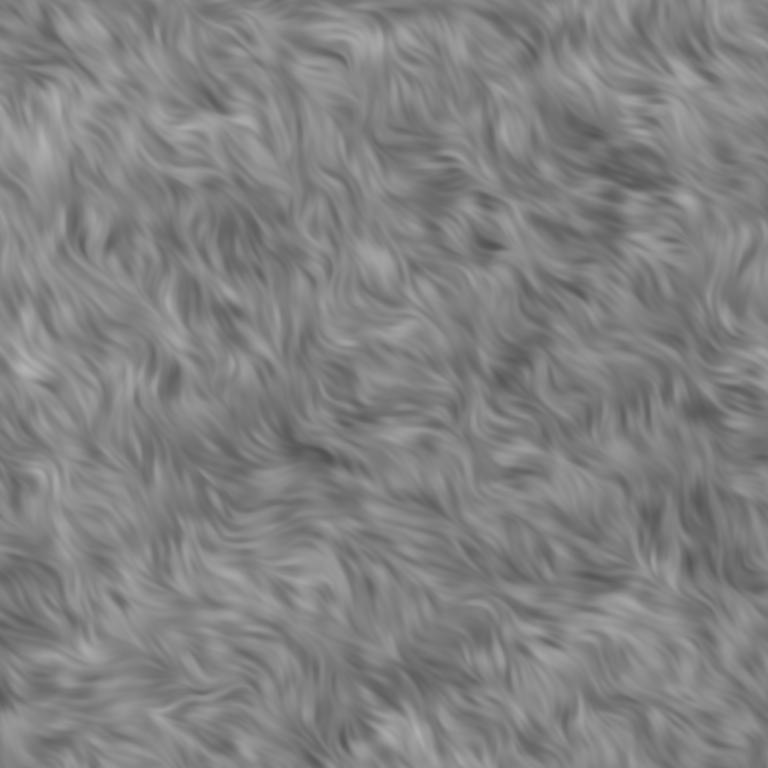
Reproduce this texture procedurally as a WebGL 2 fragment shader.

```glsl
#version 300 es
precision highp float;
precision highp int;
// Soft grey fibrous surface: fine noise is smeared along a curving flow field,
// giving short matted strands that mostly run from upper left to lower right.
// Broad cloudy patches, ragged by the strands, vary the tone underneath.

uniform vec2 u_resolution;
out vec4 fragColor;

// Tone
const float MEAN_GREY = 0.503;
const float FINE_GAIN = 0.105;
const float STRAND_GAIN = 0.074;
const float TUFT_GAIN = 0.050;
const float PATCH_GAIN = 0.038;
const float CLOUD_GAIN = 0.036;
const float DRIFT_GAIN = 0.018;

// Cells per canvas height
const float FINE_SCALE = 128.0;
const float STRAND_SCALE = 67.0;
const float TUFT_SCALE = 33.0;
const float PATCH_SCALE = 16.0;
const float CLOUD_SCALE = 7.5;
const float DRIFT_SCALE = 3.2;

// Flow
const float MAIN_ANGLE = -0.80;
const float WIDE_BEND = 0.65;
const float TIGHT_BEND = 0.80;
const float WIDE_BEND_SCALE = 6.0;
const float TIGHT_BEND_SCALE = 21.0;
const int STEPS = 7;
const float STEP_LENGTH = 0.0027;
const float RAGGEDNESS = 0.35;

// Integer hash of a lattice cell, 0 to 1
float hash(ivec2 cell, uint seed) {
    uvec2 q = uvec2(cell) * uvec2(1597u, 7919u);
    uint h = (q.x ^ (q.y + seed * 6151u)) * 747796u + 28913u;
    h = (h ^ (h >> 15)) * 739391u;
    h = (h ^ (h >> 13)) * 668265u;
    h ^= h >> 16;
    return float(h & 65535u) / 65535.0;
}

// Smooth value noise, -1 to 1, on a grid turned differently for each seed
float noise(vec2 p, float scale, uint seed) {
    float turn = 0.4 + 0.9 * float(seed);
    float c = cos(turn), s = sin(turn);
    p = mat2(c, s, -s, c) * p * scale + 17.3;
    ivec2 cell = ivec2(floor(p));
    vec2 f = fract(p);
    f = f * f * f * (f * (f * 6.0 - 15.0) + 10.0);
    float low = mix(hash(cell, seed), hash(cell + ivec2(1, 0), seed), f.x);
    float high = mix(hash(cell + ivec2(0, 1), seed), hash(cell + ivec2(1, 1), seed), f.x);
    return 2.0 * mix(low, high, f.y) - 1.0;
}

// Local strand direction
vec2 flow(vec2 p) {
    float angle = MAIN_ANGLE
        + WIDE_BEND * noise(p, WIDE_BEND_SCALE, 1u)
        + TIGHT_BEND * noise(p, TIGHT_BEND_SCALE, 2u);
    return vec2(cos(angle), sin(angle));
}

// Tone of the layers that are smeared into strands
float strandTone(vec2 p) {
    return FINE_GAIN * noise(p, FINE_SCALE, 3u)
         + STRAND_GAIN * noise(p, STRAND_SCALE, 4u)
         + TUFT_GAIN * noise(p, TUFT_SCALE, 5u);
}

// Weighted average along the flow line through p, both ways
float smearedStrands(vec2 p) {
    float sum = strandTone(p);
    float total = 1.0;
    for (int side = -1; side <= 1; side += 2) {
        vec2 q = p;
        for (int i = 1; i <= STEPS; i++) {
            q += flow(q) * STEP_LENGTH * float(side);
            float reach = float(i) / float(STEPS + 1);
            float weight = 1.0 - reach * reach;
            sum += weight * strandTone(q);
            total += weight;
        }
    }
    return sum / total;
}

void main() {
    vec2 p = gl_FragCoord.xy / u_resolution.y;
    float strands = smearedStrands(p);

    // Patches, pulled along the strands so that their borders fray
    vec2 frayed = p + flow(p) * strands * RAGGEDNESS;
    float patches = PATCH_GAIN * noise(frayed, PATCH_SCALE, 6u)
                  + CLOUD_GAIN * noise(frayed, CLOUD_SCALE, 7u)
                  + DRIFT_GAIN * noise(p, DRIFT_SCALE, 8u);

    fragColor = vec4(vec3(MEAN_GREY + strands + patches), 1.0);
}
```
